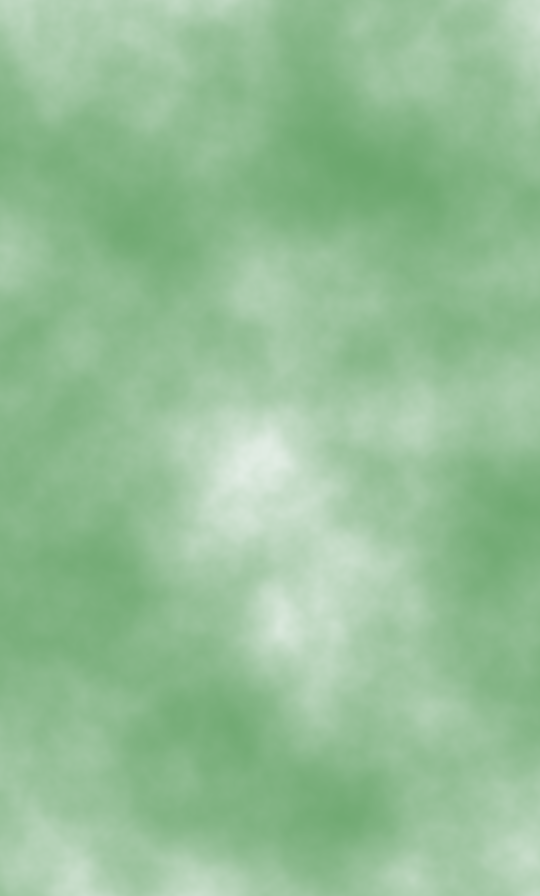
Reproduce this texture procedurally as a Shadertoy shader.

```glsl
// Soft green mist: pale clouds drifting into deeper green.
// Rotated octaves of gradient noise are summed, slightly skewed towards
// the light end, and mapped onto a ramp from leaf green to near white.

#define CLOUD_SCALE 3.6     // largest cloud cells per canvas height
#define OCTAVES     6
#define GAIN        0.5     // strength of each finer octave
#define MEAN_TONE   0.38    // average position on the colour ramp
#define CONTRAST    0.73
#define LIGHT_SKEW  0.35    // stretches highlights, compresses shadows
#define NOISE_VAR   0.063   // variance of the cloud sum, keeps the mean steady
#define SEED        vec2(17.3, 42.7)
#define LEAF_GREEN  vec3(0.420, 0.652, 0.428)
#define PALE_MIST   vec3(0.880, 0.925, 0.890)

const float TAU = 6.2831853;

// Unit gradient at a lattice point, from an integer hash
vec2 latticeGradient(ivec2 cell) {
    uvec2 q = uvec2(cell) * uvec2(1597334677u, 3812015801u);
    uint h = q.x ^ q.y;
    h = (h ^ (h >> 15)) * 2246822519u;
    h = (h ^ (h >> 13)) * 3266489917u;
    h ^= h >> 16;
    float angle = TAU * float(h & 65535u) / 65536.0;
    return vec2(cos(angle), sin(angle));
}

// Gradient noise with a quintic fade, centred on zero
float gradientNoise(vec2 p) {
    vec2 base = floor(p);
    ivec2 cell = ivec2(base);
    vec2 f = p - base;
    vec2 fade = f * f * f * (f * (f * 6.0 - 15.0) + 10.0);

    float lowerLeft  = dot(latticeGradient(cell), f);
    float lowerRight = dot(latticeGradient(cell + ivec2(1, 0)), f - vec2(1.0, 0.0));
    float upperLeft  = dot(latticeGradient(cell + ivec2(0, 1)), f - vec2(0.0, 1.0));
    float upperRight = dot(latticeGradient(cell + ivec2(1, 1)), f - vec2(1.0));

    return mix(mix(lowerLeft, lowerRight, fade.x),
               mix(upperLeft, upperRight, fade.x), fade.y);
}

// Sum of octaves, each turned and doubled to hide the lattice
float clouds(vec2 p) {
    const mat2 turnAndDouble = 2.0 * mat2(0.8, 0.6, -0.6, 0.8);
    float sum = 0.0;
    float amplitude = 1.0;
    for (int i = 0; i < OCTAVES; i++) {
        sum += amplitude * gradientNoise(p);
        p = turnAndDouble * p + SEED;
        amplitude *= GAIN;
    }
    return sum;
}

void mainImage(out vec4 fragColor, in vec2 fragCoord) {
    vec2 uv = fragCoord / iResolution.y;
    float density = clouds(uv * CLOUD_SCALE + SEED);

    // Tone curve
    float tone = MEAN_TONE + CONTRAST * density
               + LIGHT_SKEW * (density * density - NOISE_VAR);

    fragColor = vec4(mix(LEAF_GREEN, PALE_MIST, clamp(tone, 0.0, 1.0)), 1.0);
}
```
